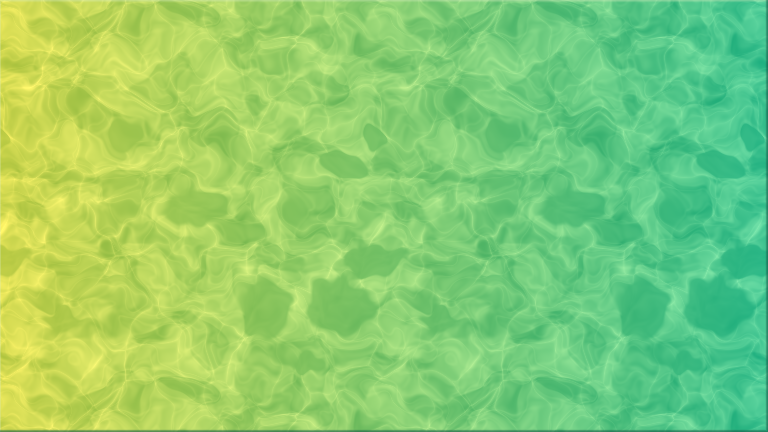
This background is drawn by a WebGL 1 fragment shader. Its source:

```glsl
precision highp float;
// Rippled shallow water under a yellow-to-teal gradient with a thin bevelled frame.
// A seamless square tile holds warped cell-edge filaments, gradient-noise ripples,
// ragged shaded patches and darker pools; it repeats across the canvas.

uniform vec2 u_resolution;

const vec3 LEFT_COLOR = vec3(0.84, 0.86, 0.32);
const vec3 RIGHT_COLOR = vec3(0.27, 0.78, 0.58);
const vec3 RELIEF_TINT = vec3(1.0, 0.60, 0.50);
const vec3 SHADE_COLOR = vec3(0.08, 0.36, 0.28);
const float TILE_SIZE = 0.873;     // in canvas heights
const float CELL_COUNT = 9.0;      // filament cells per tile side
const float BROAD_WARP = 0.070;
const float FINE_WARP = 0.026;
const float POOL_DEPTH = 0.115;
const float PATCH_DEPTH = 0.080;
const float FILAMENT_GLOW = 0.100;
const float RIPPLE_DEPTH = 0.120;
const float BEVEL_WIDTH = 0.007;

vec2 hash2(vec2 cell) {
  vec3 q = fract(cell.xyx * vec3(0.1031, 0.1030, 0.0973));
  q += dot(q, q.yzx + 33.33);
  return fract((q.xx + q.yz) * q.zy);
}

float cornerSlope(vec2 cell, vec2 offset, vec2 period, float seed) {
  float angle = 6.2832 * hash2(mod(cell, period) + seed).x;
  return dot(vec2(cos(angle), sin(angle)), offset);
}

// Gradient noise that repeats with the tile, count cells per side.
float noise(vec2 t, vec2 count, float seed) {
  vec2 c = floor(t * count);
  vec2 f = t * count - c;
  vec2 w = f * f * f * (f * (f * 6.0 - 15.0) + 10.0);
  vec2 e = vec2(1.0, 0.0);
  float low = mix(cornerSlope(c, f, count, seed),
                  cornerSlope(c + e, f - e, count, seed), w.x);
  float high = mix(cornerSlope(c + e.yx, f - e.yx, count, seed),
                   cornerSlope(c + 1.0, f - 1.0, count, seed), w.x);
  return mix(low, high, w.y);
}

vec2 noise2(vec2 t, float count, float seed) {
  return vec2(noise(t, vec2(count), seed), noise(t, vec2(count), seed + 16.0));
}

// Thin bright line along the zero level of a noise field.
float thread(vec2 t, vec2 count, float width, float seed) {
  return 1.0 - smoothstep(0.0, width, abs(noise(t, count, seed)));
}

// Gap between the two nearest cell points: zero along cell borders.
float cellGap(vec2 t) {
  vec2 p = t * CELL_COUNT;
  float nearest = 9.0;
  float second = 9.0;
  for (int j = -1; j <= 1; j++) {
    for (int i = -1; i <= 1; i++) {
      vec2 cell = floor(p) + vec2(float(i), float(j));
      float d = distance(p, cell + 0.1 + 0.8 * hash2(mod(cell, CELL_COUNT) + 71.0));
      second = min(second, max(nearest, d));
      nearest = min(nearest, d);
    }
  }
  return second - nearest;
}

// Scaled distance to a wrapped ellipse, equal to one on its rim.
float pool(vec2 t, vec2 center, vec2 radius) {
  return length((fract(t - center + 0.5) - 0.5) / radius);
}

float poolDistance(vec2 t) {
  float d = pool(t, vec2(0.703, 0.828), vec2(0.068, 0.085));
  d = min(d, pool(t, vec2(0.902, 0.810), vec2(0.105, 0.072)));
  d = min(d, pool(t, vec2(0.523, 0.552), vec2(0.085, 0.058)));
  d = min(d, pool(t, vec2(0.995, 0.690), vec2(0.095, 0.042)));
  d = min(d, pool(t, vec2(0.810, 0.965), vec2(0.046, 0.028)));
  d = min(d, pool(t, vec2(0.915, 0.432), vec2(0.065, 0.035)));
  d = min(d, pool(t, vec2(0.995, 0.366), vec2(0.035, 0.028)));
  d = min(d, pool(t, vec2(0.330, 0.360), vec2(0.040, 0.035)));
  return min(d, pool(t, vec2(0.160, 0.850), vec2(0.055, 0.038)));
}

// Signed brightness of the water surface.
float waterRelief(vec2 t) {
  vec2 broad = noise2(t, 6.0, 3.0);
  vec2 fine = noise2(t + 0.03 * broad, 18.0, 37.0);
  vec2 q = t + BROAD_WARP * broad + FINE_WARP * fine;

  float d = poolDistance(t + 0.02 * broad + 0.03 * fine);
  float inside = 1.0 - smoothstep(0.85, 1.0, d);
  float rim = exp(-pow((d - 1.12) * 7.0, 2.0));
  float patches = smoothstep(-0.07, 0.01, noise(q, vec2(8.0, 11.0), 171.0)) - 0.55;

  float gap = cellGap(q);
  float filament = 0.7 * exp(-gap * 22.0) + 0.5 * exp(-gap * 7.0);
  filament *= 0.75 + noise(t, vec2(5.0), 91.0);
  float threads = thread(q, vec2(8.0, 11.0), 0.06, 113.0)
                + thread(q + 0.02 * fine, vec2(15.0, 22.0), 0.10, 191.0);
  float ripple = noise(q, vec2(9.0), 131.0)
               + 0.8 * noise(q + 0.02 * fine, vec2(20.0, 32.0), 151.0)
               + 0.5 * noise(q + 0.01 * fine, vec2(44.0, 56.0), 211.0);

  float light = FILAMENT_GLOW * (filament + 0.35 * threads) + 0.04 * rim;
  float surface = light + PATCH_DEPTH * patches + RIPPLE_DEPTH * ripple - 0.038;
  return mix(surface, 0.3 * RIPPLE_DEPTH * ripple - POOL_DEPTH, 0.9 * inside);
}

void main() {
  vec2 p = gl_FragCoord.xy / u_resolution.y;
  vec2 far = vec2(u_resolution.x / u_resolution.y, 1.0) - p;
  vec3 color = mix(LEFT_COLOR, RIGHT_COLOR, gl_FragCoord.x / u_resolution.x);
  color += RELIEF_TINT * waterRelief(vec2(p.x, far.y) / TILE_SIZE);
  // Frame: lit on the top and left, shaded on the right and bottom.
  float lit = 1.0 - smoothstep(0.0, BEVEL_WIDTH, min(far.y, p.x * 2.0));
  float shade = 1.0 - smoothstep(0.2 * BEVEL_WIDTH, BEVEL_WIDTH, min(far.x, p.y));
  color = mix(color, vec3(0.85, 0.93, 0.75), 0.4 * lit);
  gl_FragColor = vec4(mix(color, SHADE_COLOR, 0.6 * shade), 1.0);
}
```
